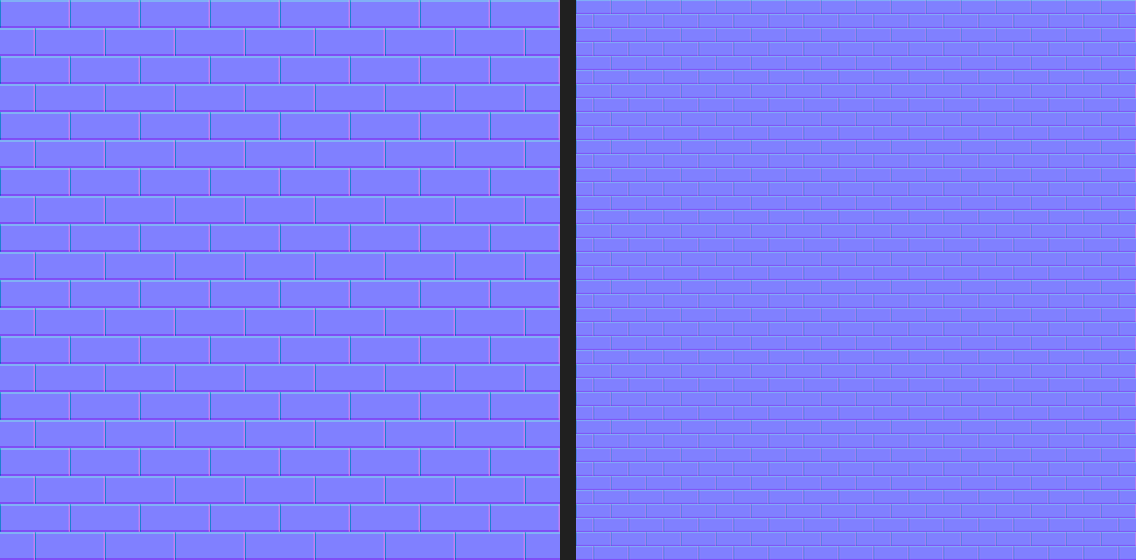
Left, the tile; right, the same tile 2 across and 2 down.
Write a Shadertoy shader that draws this texture map.

```glsl
const vec2 BRICKS = vec2(8.0, 20.0);          // repeats across and down
const vec2 BEVEL_INSET = vec2(0.00127, 0.00180); // joint centre to bevel middle
const float BEVEL_RADIUS = 0.00178;
const float BEVEL_SLOPE = 0.78;
const float JOINT_SHIFT = 0.0003;

// Position inside a brick, measured from its centre in canvas units
vec2 brickLocal(vec2 uv, vec2 count) {
    vec2 grid = uv * count;
    float evenRow = 1.0 - mod(floor(grid.y), 2.0);
    grid.x += 0.5 * evenRow;
    return (fract(grid) - 0.5) / count;
}

// Soft pulse that keeps its area when widened to the pixel size
vec2 pulse(vec2 x, float radius, float pixel) {
    float width = max(radius, 0.8 * pixel);
    vec2 t = clamp(1.0 - abs(x) / width, 0.0, 1.0);
    return t * t * (3.0 - 2.0 * t) * (radius / width);
}

// Outward tilt of the bevels; opposite tilts cancel at the joint centre
vec2 bevelTilt(vec2 local, vec2 size, vec2 inset, float radius, float pixel) {
    vec2 edge = 0.5 * size - abs(local);
    vec2 tilt = pulse(edge - inset, radius, pixel)
              - pulse(edge + inset, radius, pixel);
    // Each bevel fades out where it meets the crossing joint
    vec2 ends = smoothstep(vec2(0.0), inset, edge.yx);
    return sign(local) * tilt * ends;
}

// Tangent-space normal packed into a colour
vec3 encodeNormal(vec2 slope) {
    float height = sqrt(max(1.0 - dot(slope, slope), 0.0));
    return 0.5 + 0.5 * normalize(vec3(slope, height));
}

void mainImage(out vec4 fragColor, in vec2 fragCoord) {
    vec2 uv = fragCoord / iResolution.xy;
    float pixel = 1.0 / min(iResolution.x, iResolution.y);

    vec2 local = brickLocal(uv + vec2(JOINT_SHIFT, 0.0), BRICKS);
    vec2 tilt = bevelTilt(local, 1.0 / BRICKS, BEVEL_INSET, BEVEL_RADIUS, pixel);

    fragColor = vec4(encodeNormal(BEVEL_SLOPE * tilt), 1.0);
}
```
